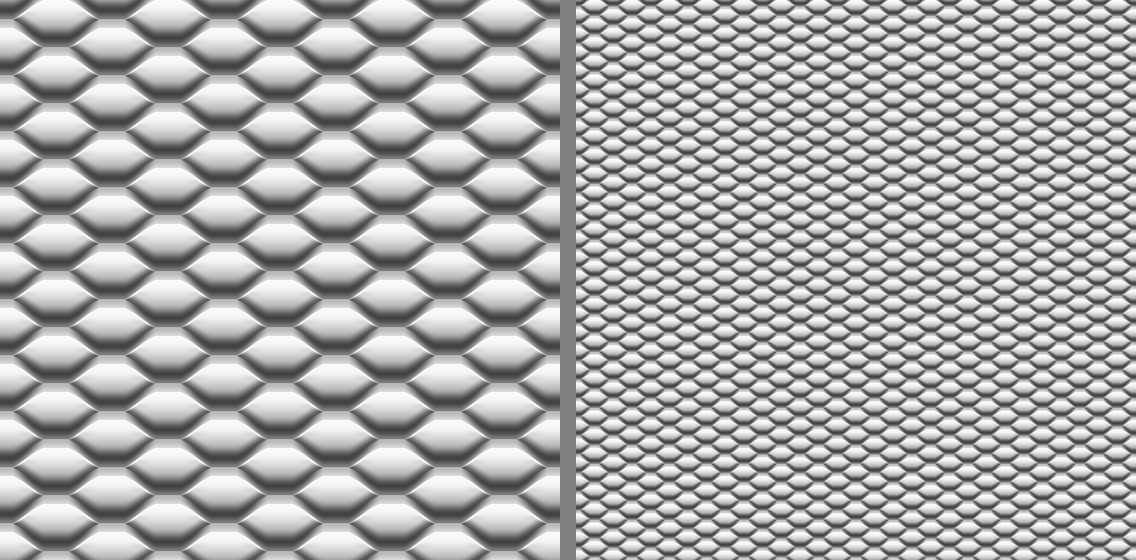
Left: one tile. Right: repeated 3 by 3.
Write a WebGL 2 fragment shader that draws this pattern.

```glsl
#version 300 es
precision highp float;
// Staggered rows of pillowy metal scales, 5 across and 10 down, lit from above.
// Two families of flat-topped waves, half a repeat apart, bound the scales;
// each scale sits on a bevel strip that follows the wave below it.
uniform vec2 u_resolution;
out vec4 fragColor;

const vec2 REPEATS = vec2(5.0, 10.0);  // whole numbers keep the tile seamless
const float ROW_PHASE = 0.15;          // height of the lowest trough, in rows
const float RISE = 0.335;              // trough to peak, in rows
const float STRIP = 0.5 - RISE;        // thickness of the bevel strip
const float FLAT_END = 0.11;           // half width of flat peaks and troughs
const float ROUNDING = 0.45;           // softness of the wave corners

const float BODY_TOP = 0.97;
const float BODY_LOW = 0.60;
const float EDGE_SHADE = 0.43;
const float EDGE_REACH = 0.24;
const float CAP_TOP = 0.72;
const float CAP_BOTTOM = 0.85;
const float TROUGH_TOP = 0.26;
const float TROUGH_BOTTOM = 0.50;
const float RIM = 0.99;
const float RIM_THIN = 0.007;
const float RIM_WIDE = 0.017;
const float GLINT_DEPTH = 0.052;       // second highlight below the top rim
const float SMUDGE = 0.07;

// Wave level from 0 (trough, at x = 0) to 1 (peak, at x = 0.5).
float waveLevel(float x) {
    float a = abs(fract(x + 0.5) - 0.5);
    float ramp = clamp((a - FLAT_END) / (0.5 - 2.0 * FLAT_END), 0.0, 1.0);
    return mix(ramp, smoothstep(0.0, 1.0, ramp), ROUNDING);
}

// Wave steepness on the canvas, for lines of even width.
float waveStretch(float x) {
    float step = 0.005;
    float slope = (waveLevel(x + step) - waveLevel(x - step)) * RISE / (2.0 * step);
    slope *= REPEATS.x / REPEATS.y;
    return sqrt(1.0 + slope * slope);
}

// Highlight on a wave: bright on slopes and peaks, faint in troughs.
float rimLight(float dist, float level, float pixel) {
    float raised = smoothstep(0.0, 0.3, level);
    float width = mix(RIM_THIN, RIM_WIDE, raised);
    float cover = 1.0 - smoothstep(width - pixel, width + pixel, dist);
    return cover * mix(0.5, 1.0, raised);
}

// Bevel strip: light over the peaks, dark in the troughs.
float stripTone(float height, float level) {
    float bottom = mix(TROUGH_BOTTOM, CAP_BOTTOM, level);
    float top = mix(TROUGH_TOP, CAP_TOP, level * level * level);
    return mix(bottom, top, smoothstep(0.0, 1.0, height / STRIP));
}

// Scale body: falls off downwards and along its lower edge.
float bodyTone(float x, float drop, float edge) {
    float tone = mix(BODY_TOP, BODY_LOW, smoothstep(0.1, 1.0, drop));
    tone *= mix(EDGE_SHADE, 1.0, smoothstep(0.0, EDGE_REACH, edge));
    vec2 fromSmudge = vec2(abs(x) - 0.25, drop - 0.36) / vec2(0.07, 0.06);
    float streaks = 0.7 + 0.2 * sin(drop * 60.0) + 0.1 * sin(drop * 95.0 + x * 20.0);
    return tone - SMUDGE * streaks * exp(-dot(fromSmudge, fromSmudge));
}

float surfaceTone(vec2 uv, float pixel) {
    vec2 p = uv * REPEATS;
    // Height above the nearest lower wave of each family.
    float aboveA = fract(p.y - ROW_PHASE - RISE * waveLevel(p.x + 0.5));
    float aboveB = fract(p.y - ROW_PHASE - 0.5 - RISE * waveLevel(p.x));
    bool onA = aboveA < aboveB;
    float x = fract(p.x + (onA ? 0.0 : 0.5)) - 0.5;
    float above = min(aboveA, aboveB);
    float below = 1.0 - max(aboveA, aboveB);
    float lowerLevel = waveLevel(x);
    float upperLevel = waveLevel(x + 0.5);

    // Body over strip.
    float edge = above - STRIP;
    float drop = (0.5 + RISE - above - RISE * lowerLevel) / (2.0 * RISE);
    float tone = mix(stripTone(above, lowerLevel), bodyTone(x, drop, edge),
                     smoothstep(-pixel, pixel, edge));

    // Rims of the waves below and above.
    float stretch = waveStretch(x);
    float upperStretch = waveStretch(x + 0.5);
    float rim = max(rimLight(above / stretch, lowerLevel, pixel),
                    rimLight(below / upperStretch, upperLevel, pixel));

    // Second glint under the flat top.
    float glint = 1.0 - smoothstep(0.006, 0.014 + pixel, abs(below - GLINT_DEPTH));
    glint *= 1.0 - smoothstep(0.10, 0.17, abs(x));
    return mix(tone, RIM, max(rim, glint));
}

void main() {
    float pixel = 0.5 * REPEATS.y / u_resolution.y;
    float tone = 0.0;
    // Four samples per pixel smooth the remaining steps in tone.
    for (int i = 0; i < 4; i++) {
        vec2 offset = vec2(float(i % 2), float(i / 2)) * 0.5 - 0.25;
        tone += 0.25 * surfaceTone((gl_FragCoord.xy + offset) / u_resolution, pixel);
    }
    fragColor = vec4(vec3(tone), 1.0);
}
```
